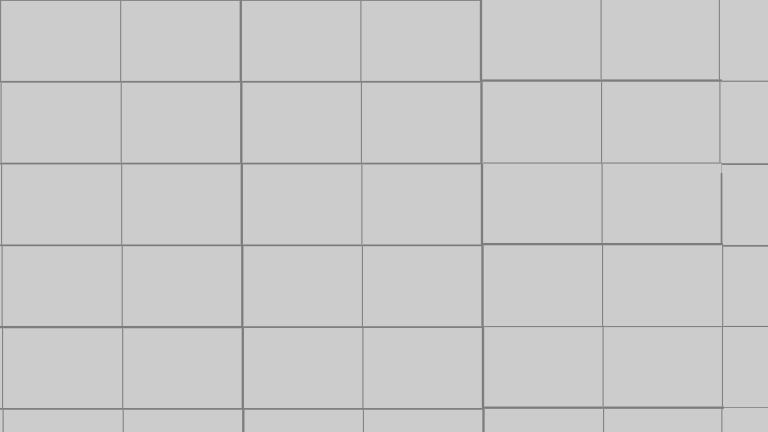
A Shadertoy shader for this pattern:

```glsl
// Lengths are fractions of the canvas height; y runs downward.
const vec2 PITCH = vec2(0.278, 0.1893);
const float START_X = 0.0014;        // first vertical joint
const float ROW_SHIFT = 0.00116;     // sideways step of each row
const float THIN = 0.0024;
const float MEDIUM = 0.0040;
const float THICK = 0.0054;
const float DRIFT = 0.0023;          // looseness of the last block
const float DRIFT_RATE = 1.25;
const float CHIP = 0.12;             // worn part of a loose joint
const vec3 TILE = vec3(0.80);
const vec3 JOINT = vec3(0.49);

// Box-filtered coverage of a line at signed distance d.
float lineCoverage(float d, float width, float pixel) {
    float hi = min(d + 0.5 * pixel, 0.5 * width);
    float lo = max(d - 0.5 * pixel, -0.5 * width);
    return clamp((hi - lo) / pixel, 0.0, 1.0);
}

float rowStart(float row) {
    return START_X + ROW_SHIFT * row;
}

// Sideways slip of the joint where the loose block begins.
float columnSlip(float col, float row) {
    return col > 5.5 ? DRIFT * (sin(DRIFT_RATE * (row - 1.7)) - 1.0) : 0.0;
}

// Every second joint is thick; in the loose block only some rows are.
float columnWidth(float col, float row, float along) {
    if (col < 0.5 || mod(col, 2.0) > 0.5) return THIN;
    if (col < 5.5) return THICK;
    if (mod(row, 4.0) != 2.0) return THIN;
    return along < CHIP ? 0.4 * THIN : MEDIUM;
}

// Vertical slip (x) and width (y) of a horizontal joint in a block.
vec2 rowJoint(float block, float row) {
    bool odd = mod(row, 2.0) > 0.5;
    if (block > 2.5) {
        float wave = sin(DRIFT_RATE * (row - 1.2));
        return vec2(DRIFT * (wave - 0.3), THIN + 0.0012 * (wave + 0.5));
    }
    if (block > 1.5) return odd ? vec2(-0.0028, THICK) : vec2(-0.0012, THIN);
    bool heavy = block < 0.5 && mod(row, 5.0) == 4.0;
    return vec2(0.0, heavy ? THICK : MEDIUM);
}

void mainImage(out vec4 fragColor, in vec2 fragCoord) {
    float pixel = 1.0 / iResolution.y;
    vec2 p = vec2(fragCoord.x, iResolution.y - fragCoord.y) * pixel;

    // Vertical joints, broken at each row
    float row = floor(p.y / PITCH.y);
    float along = fract(p.y / PITCH.y);
    float x = p.x - rowStart(row);
    float col = round(x / PITCH.x);
    float dx = x - col * PITCH.x - columnSlip(col, row);
    float ink = lineCoverage(dx, columnWidth(col, row, along), pixel);

    // Horizontal joints, broken at each block of two columns
    float joint = round(p.y / PITCH.y);
    float block = floor((p.x - rowStart(joint)) / (2.0 * PITCH.x));
    vec2 slipWidth = rowJoint(block, joint);
    float dy = p.y - joint * PITCH.y - slipWidth.x;
    ink = max(ink, lineCoverage(dy, slipWidth.y, pixel));

    fragColor = vec4(mix(TILE, JOINT, ink), 1.0);
}
```
